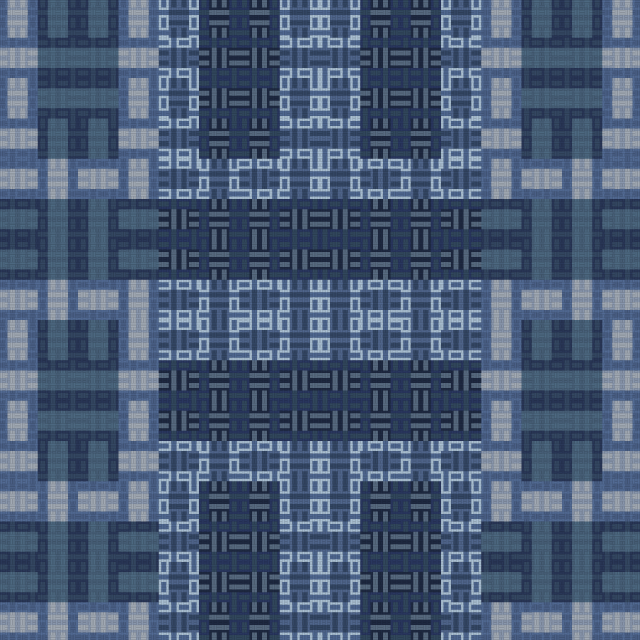
Reproduce this pattern procedurally as a WebGL 2 fragment shader.

```glsl
#version 300 es
precision highp float;
// Recursive basket weave: each square holds a centred bar, upright or flat,
// and splits into 4 x 4 smaller squares whose direction follows their parent.
// Five nested levels choose the thread colour; supersampling smooths edges.

#define SPAN 63.5      // weave units across the canvas
#define PERIOD 64.0    // size of the largest square
#define SPLIT 4.0      // smaller squares per side at each level
#define BAR_HALF 0.25  // half width of a bar within its square
#define GRAIN 0.07     // contrast of the finest threads
#define SAMPLES 4      // samples per axis in each pixel

uniform vec2 u_resolution;
out vec4 outColor;

const vec3 GREY = vec3(0.59, 0.62, 0.66);
const vec3 GREY_SHADE = vec3(0.50, 0.55, 0.63);
const vec3 BLUE = vec3(0.30, 0.39, 0.54);
const vec3 BLUE_SHADE = vec3(0.27, 0.35, 0.49);
const vec3 TEAL = vec3(0.28, 0.38, 0.47);
const vec3 TEAL_SHADE = vec3(0.26, 0.35, 0.44);
const vec3 DUSK = vec3(0.19, 0.26, 0.36);
const vec3 DUSK_SHADE = vec3(0.15, 0.20, 0.32);
const vec3 ICE = vec3(0.62, 0.70, 0.77);
const vec3 ICE_SHADE = vec3(0.29, 0.38, 0.53);
const vec3 PERIWINKLE = vec3(0.29, 0.37, 0.51);
const vec3 SLATE = vec3(0.19, 0.26, 0.37);
const vec3 STEEL = vec3(0.32, 0.39, 0.47);
const vec3 INK = vec3(0.11, 0.15, 0.24);
const vec3 NAVY = vec3(0.15, 0.20, 0.35);
const vec3 NAVY_SHADE = vec3(0.18, 0.26, 0.34);

// Colours of the side bands: broad bar, small bar, thread.
vec3 sideColor(bool broad, bool small, bool thread) {
  if (broad) {
    return small ? (thread ? TEAL : TEAL_SHADE) : (thread ? DUSK : DUSK_SHADE);
  }
  return small ? (thread ? GREY : GREY_SHADE) : (thread ? BLUE_SHADE : BLUE);
}

// Colours of the middle band.
vec3 middleColor(bool broad, bool small, bool thread) {
  if (broad) {
    return small ? (thread ? STEEL : INK) : (thread ? NAVY_SHADE : NAVY);
  }
  return small ? (thread ? SLATE : PERIWINKLE) : (thread ? ICE_SHADE : ICE);
}

// Direction of a square, from its parent and its step along the parent.
bool isUpright(bool parentUpright, bool onBar, float stepIndex) {
  bool atEnd = stepIndex < 0.5 || stepIndex > SPLIT - 1.5;
  return onBar ? atEnd == parentUpright : mod(stepIndex, 2.0) < 0.5;
}

vec3 weave(vec2 p) {
  // Mirror left and right; count the rows from the top.
  float halfPeriod = 0.5 * PERIOD;
  vec2 q = vec2(abs(mod(p.x + halfPeriod, PERIOD) - halfPeriod),
                halfPeriod - p.y);
  bool upright = true;
  bool onBar = q.x < BAR_HALF * PERIOD;
  bool middle = onBar;
  bool layers[4];
  float size = PERIOD;

  for (int i = 0; i < 4; i++) {
    size /= SPLIT;
    vec2 cell = mod(floor(q / size), SPLIT);
    upright = isUpright(upright, onBar, upright ? cell.y : cell.x);
    vec2 offset = abs(fract(q / size) - 0.5);
    onBar = (upright ? offset.x : offset.y) < BAR_HALF;
    layers[i] = onBar;
  }

  vec3 color = middle ? middleColor(layers[0], layers[1], layers[2])
                      : sideColor(layers[0], layers[1], layers[2]);
  return color * (layers[3] ? 1.0 + GRAIN : 1.0 - GRAIN);
}

void main() {
  float unit = SPAN / min(u_resolution.x, u_resolution.y);
  vec2 corner = floor(gl_FragCoord.xy) - 0.5 * u_resolution;
  vec3 total = vec3(0.0);
  for (int y = 0; y < SAMPLES; y++) {
    for (int x = 0; x < SAMPLES; x++) {
      vec2 jitter = (vec2(x, y) + 0.5) / float(SAMPLES);
      total += weave((corner + jitter) * unit);
    }
  }
  outColor = vec4(total / float(SAMPLES * SAMPLES), 1.0);
}
```
